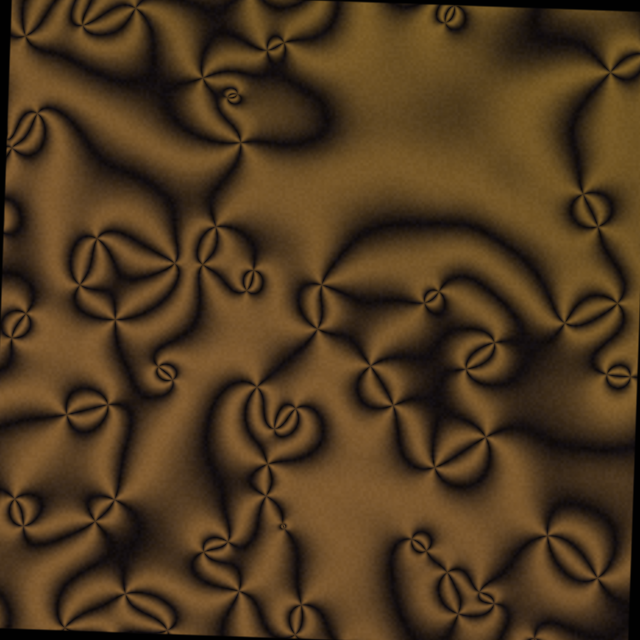
Write a three.js fragment shader that draws this texture.

```glsl
// Schlieren texture of a nematic film between crossed polarisers.
// Scattered pairs of opposite point defects twist a director angle; light passes
// as the sine of twice that angle, leaving dark brushes that meet at the defects.
varying vec2 vUv;

const float PI = 3.14159265;
const float CELLS = 7.0;         // defect pairs across the canvas
const float TILT = 0.035;        // slope of the slightly turned film
const float CORE_RADIUS = 0.0045;
const vec3 DARK_BRUSH = vec3(0.062, 0.045, 0.050);
const vec3 AMBER = vec3(0.505, 0.365, 0.182);
const vec3 BORDER = vec3(0.005, 0.004, 0.005);

float hash(vec2 p) {
  vec3 q = fract(vec3(p.xyx) * 0.1031);
  q += dot(q, q.yzx + 33.33);
  return fract((q.x + q.y) * q.z);
}

float valueNoise(vec2 p) {
  vec2 cell = floor(p);
  vec2 f = fract(p);
  f = f * f * f * (f * (f * 6.0 - 15.0) + 10.0);
  float low = mix(hash(cell), hash(cell + vec2(1.0, 0.0)), f.x);
  float high = mix(hash(cell + vec2(0.0, 1.0)), hash(cell + vec2(1.0)), f.x);
  return mix(low, high, f.y);
}

// Angle between the directions to two points: winds +1 at one, -1 at the other.
float pairAngle(vec2 toA, vec2 toB) {
  return atan(toA.x * toB.y - toA.y * toB.x, dot(toA, toB) + 1e-7);
}

// Returns the director angle in x and the distance to the nearest defect in y.
vec2 directorField(vec2 p) {
  float angle = 0.7 + 1.7 * valueNoise(p * 4.0 + 31.0)
              + 0.7 * valueNoise(p * 8.5 + 57.0);
  float nearest = 1.0;
  for (int j = -1; j <= 7; j++) {
    for (int i = -1; i <= 7; i++) {
      vec2 cell = vec2(float(i), float(j));
      vec2 seed = cell + 20.0;
      vec2 jitter = vec2(hash(seed + 3.7), hash(seed + 41.3));
      vec2 center = (cell + jitter) / CELLS;
      // Pairs are a little sparser towards the top.
      if (hash(seed + 83.1) > 0.10 + 0.18 * center.y) {
        float turn = 2.0 * PI * hash(seed + 119.9);
        float gap = 0.028 + 0.105 * pow(hash(seed + 157.3), 1.4);
        vec2 arm = 0.5 * gap * vec2(cos(turn), sin(turn));
        vec2 toA = p - center - arm;
        vec2 toB = p - center + arm;
        angle += pairAngle(toA, toB);
        nearest = min(nearest, min(length(toA), length(toB)));
      }
    }
  }
  return vec2(angle, nearest);
}

// Light through the polarisers, blurred to a mean tone at a defect core.
float transmission(vec2 field) {
  float s = sin(2.0 * field.x);
  float light = sqrt(s * s + 0.006) - 0.06;
  light = 0.87 * light + 0.14 * light * light * light * light;
  float core = exp(-pow(field.y / CORE_RADIUS, 2.0));
  return mix(light, 0.46, core);
}

// Slow drift of the lamp brightness and hue across the film.
vec3 lampTint(vec2 p) {
  float drift = valueNoise(p * 3.0 + 11.0) - 0.5;
  float olive = smoothstep(0.5, 1.3, p.x * 0.6 + p.y * 0.8);
  vec3 tint = mix(vec3(1.01, 0.99, 1.03), vec3(0.97, 1.01, 0.82), olive);
  return tint * (1.0 + 0.10 * drift);
}

// Fine sensor speckle, bluish so that it shows mainly in the dark brushes.
vec3 speckle(vec2 p, float light) {
  float fine = valueNoise(p * 230.0) - 0.5;
  float blue = valueNoise(p * 190.0 + 71.0) - 0.5;
  return vec3(0.030 * fine) + vec3(0.0, 0.004, 0.035) * blue * (1.0 - 0.6 * light);
}

// One inside the turned square film, zero in the slivers outside it.
float filmMask(vec2 p) {
  vec2 q = p - 0.5;
  vec2 turned = abs(vec2(q.x - TILT * q.y, q.y + TILT * q.x));
  return 1.0 - smoothstep(0.497, 0.501, max(turned.x, turned.y));
}

void main() {
  float light = transmission(directorField(vUv));
  vec3 film = mix(DARK_BRUSH, AMBER * lampTint(vUv), light);
  film += speckle(vUv, light);
  gl_FragColor = vec4(mix(BORDER, film, filmMask(vUv)), 1.0);
}
```
